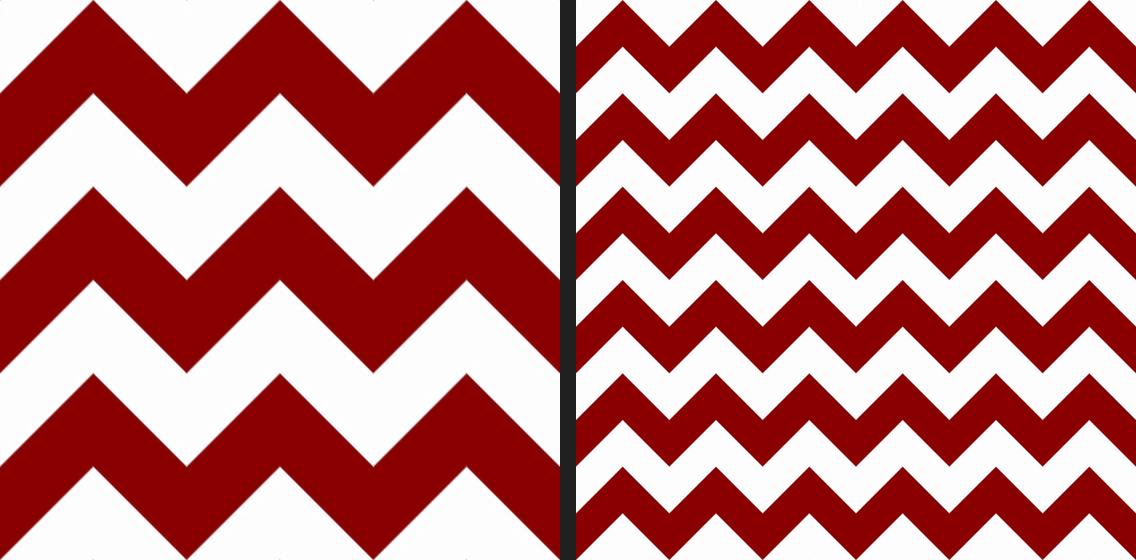
Left, the tile; right, the same tile 2 across and 2 down.
Give the GLSL for this pattern, as a WebGL 1 fragment shader.

```glsl
precision highp float;

// Dark red chevron bands on near-white, three repeats across and three down.
// A folded x coordinate shears a periodic stripe into a zigzag; its signed
// distance gives soft edges, a thin fringe and faint wrapping cellular mottle.

uniform vec2 u_resolution;

const float REPEATS = 3.0;
const float MOTTLE_CELLS = 96.0;
const vec3 WHITE = vec3(0.995, 0.994, 0.994);
const vec3 RED = vec3(0.54, 0.0, 0.0);
const vec3 FRINGE_RED = vec3(0.51, 0.03, 0.04);

vec2 hash2(vec2 p) {
  vec2 q = vec2(dot(p, vec2(12.7, 31.1)), dot(p, vec2(26.9, 18.3)));
  return fract(sin(q) * 4375.85);
}

// Distance to the nearest scattered point, periodic over the canvas.
float cellular(vec2 uv, float cells) {
  vec2 p = uv * cells;
  vec2 base = floor(p);
  float nearest = 2.0;
  for (int j = -1; j <= 1; j++) {
    for (int i = -1; i <= 1; i++) {
      vec2 cell = base + vec2(float(i), float(j));
      vec2 point = cell + hash2(mod(cell, cells));
      nearest = min(nearest, distance(p, point));
    }
  }
  return nearest;
}

// Signed distance to the zigzag band in cell units, negative inside.
float chevron(vec2 cell) {
  float fold = abs(fract(cell.x) - 0.5);
  float across = abs(fract(cell.y + fold + 0.75) - 0.5);
  return (across - 0.25) * 0.7071;
}

void main() {
  vec2 uv = gl_FragCoord.xy / u_resolution;
  vec2 cell = uv * REPEATS;
  float pixel = REPEATS / min(u_resolution.x, u_resolution.y);
  float d = chevron(cell);

  // Rising strokes have slightly softer edges than falling ones.
  float rising = 1.0 - step(0.5, fract(cell.x));
  float softness = max(mix(0.0055, 0.0075, rising), pixel * 0.8);
  float ink = 1.0 - smoothstep(-softness, softness, d);

  // Fringe inside the band and faint mottling close to the edges.
  float fringe = 1.0 - smoothstep(0.009, 0.02, abs(d));
  float nearEdge = 1.0 - smoothstep(0.02, 0.09, abs(d));
  float mottle = (cellular(uv, MOTTLE_CELLS) - 0.5) * nearEdge;

  vec3 band = mix(RED, FRINGE_RED, fringe * 0.8);
  vec3 color = mix(WHITE, band, ink) + 0.015 * mottle;
  gl_FragColor = vec4(clamp(color, 0.0, 1.0), 1.0);
}
```
